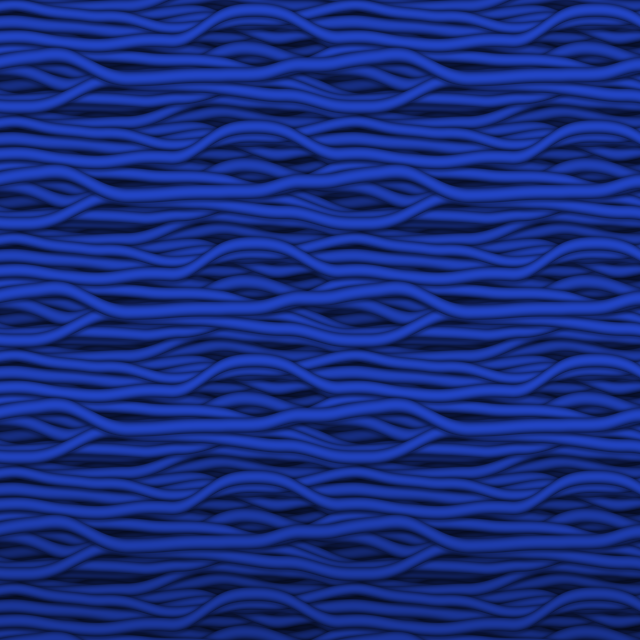
This texture is drawn by a Shadertoy shader. Its source:

```glsl
// Layers of wavy blue strands running sideways, woven over one another with soft shadows.
#define STRANDS 38
#define TILE vec2(0.533, 0.1825)
#define RADIUS 0.0112
#define WANDER 0.031
#define RIPPLE 0.0045
#define SHADOW_REACH 0.0075
#define SHADOW_DEPTH 0.36
#define BACK_LIGHT 0.50
#define EDGE_LIGHT 0.44
#define DARKEST 0.23
#define BLUE vec3(0.135, 0.272, 0.775)

float hash(vec2 p) {
    vec3 q = fract(p.xyx * vec3(0.1031, 0.1030, 0.0973));
    q += dot(q, q.yzx + 33.33);
    return fract((q.x + q.y) * q.z);
}

// Smooth noise from -1 to 1 that repeats after a whole number of cells.
float loopNoise(float x, float cells, float seed) {
    float cell = floor(x * cells);
    float f = fract(x * cells);
    float a = hash(vec2(mod(cell, cells), seed));
    float b = hash(vec2(mod(cell + 1.0, cells), seed));
    return 2.0 * mix(a, b, f * f * (3.0 - 2.0 * f)) - 1.0;
}

// Height of a strand's centre line within the tile.
float strandPath(float x, float id) {
    float u = x / TILE.x + hash(vec2(id, 91.0));
    float base = fract(id * 0.618034) * TILE.y;
    return base + WANDER * loopNoise(u, 4.0, id + 11.0)
                + RIPPLE * loopNoise(u, 9.0, id + 57.0);
}

void mainImage(out vec4 fragColor, in vec2 fragCoord) {
    vec2 uv = fragCoord / iResolution.y;
    float soft = max(0.0014, 0.8 / iResolution.y);
    float light = 0.35;

    // Paint strands from back to front, each shading what lies below it.
    for (int i = 0; i < STRANDS; i++) {
        float id = float(i);
        float level = id / float(STRANDS - 1);
        float offset = (uv.y - strandPath(uv.x, id)) / TILE.y;
        float d = (fract(offset + 0.5) - 0.5) * TILE.y;
        float radius = RADIUS * mix(0.85, 1.05, hash(vec2(id, 7.0)));

        // Contact shadow, shifted slightly downwards.
        float gap = max(abs(d + 0.001) - radius, 0.0) / SHADOW_REACH;
        float shade = SHADOW_DEPTH * exp(-3.0 * gap * gap);
        light = mix(light, DARKEST * 0.7, shade);

        // Rounded body, lit a little from above.
        float t = min(abs(d / radius - 0.1), 1.0);
        float body = mix(1.0, EDGE_LIGHT, t * t);
        body *= mix(BACK_LIGHT, 1.0, smoothstep(0.2, 1.0, level));
        float cover = 1.0 - smoothstep(-soft, soft, abs(d) - radius);
        light = mix(light, max(body, DARKEST), cover);
    }

    // Gentle darkening towards the bottom.
    light *= mix(0.78, 1.0, smoothstep(-0.05, 0.4, uv.y));
    fragColor = vec4(BLUE * light, 1.0);
}
```
